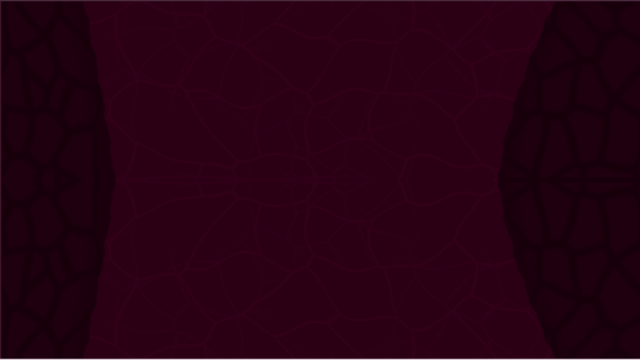
Reproduce this background procedurally as a Shadertoy shader.

```glsl
// A dark wine-red membrane between two darker, curved walls, mirrored about mid height.
// Sine-warped cellular noise draws the veins: thin and lighter on the membrane,
// broad and darker on the walls. Lengths are in units of the canvas height.

const vec3 MEMBRANE      = vec3(0.167, 0.000, 0.083);
const vec3 MEMBRANE_VEIN = vec3(0.192, 0.002, 0.093);
const vec3 WALL          = vec3(0.122, 0.000, 0.057);
const vec3 WALL_VEIN     = vec3(0.086, 0.000, 0.037);
const vec3 TOP_BORDER    = vec3(0.300, 0.165, 0.240);
const vec3 BOTTOM_BORDER = vec3(0.840, 0.790, 0.820);
const vec3 SIDE_BORDER   = vec3(0.240, 0.090, 0.160);

const float LEFT_WAIST  = 0.317;  // left wall edge at mid height
const float LEFT_BEND   = 0.086;  // its retreat towards top and bottom
const float RIGHT_INSET = 0.391;  // right wall width at mid height
const float RIGHT_BEND  = 0.157;
const vec2 LARGE_CELLS = vec2(4.8, 6.4);  // cells per canvas height
const vec2 SMALL_CELLS = vec2(7.6, 8.0);
const vec2 LEFT_CELLS  = vec2(11.0, 8.0);
const vec2 RIGHT_CELLS = vec2(9.6, 7.6);
const float THIN_VEIN  = 0.0040;
const float BROAD_VEIN = 0.0110;
const float EDGE_BLUR  = 0.0050;
const float BORDER_WIDTH = 0.0035;

vec2 hash2(vec2 p) {
    vec2 q = vec2(dot(p, vec2(127.1, 311.7)), dot(p, vec2(269.5, 183.3)));
    return fract(sin(q) * 43758.5);
}

// Bends straight cell borders into organic curves.
vec2 warp(vec2 p, float amount) {
    vec2 slow = sin(p.yx * vec2(11.0, 9.0) + vec2(0.7, 2.1));
    vec2 fast = sin(p.yx * vec2(27.0, 31.0) + vec2(1.9, 0.4));
    return p + amount * (slow + 0.4 * fast);
}

// Distance to the nearest border between cells, in canvas heights.
float cellBorder(vec2 position, vec2 scale) {
    vec2 p = position * scale;
    vec2 cell = floor(p), f = fract(p);
    vec2 nearest = vec2(0.0);
    float best = 8.0;
    for (int j = -1; j <= 1; j++)
    for (int i = -1; i <= 1; i++) {
        vec2 g = vec2(i, j);
        vec2 r = g + hash2(cell + g) - f;
        float d = dot(r, r);
        if (d < best) { best = d; nearest = r; }
    }
    float border = 8.0;
    for (int j = -2; j <= 2; j++)
    for (int i = -2; i <= 2; i++) {
        vec2 g = vec2(i, j);
        vec2 r = g + hash2(cell + g) - f;
        vec2 gap = r - nearest;
        if (dot(gap, gap) > 1e-4) {
            vec2 normal = normalize(gap);
            float d = dot(0.5 * (r + nearest), normal);
            border = min(border, d / length(normal * scale));
        }
    }
    return border;
}

float vein(float dist, float width, float soft) {
    return 1.0 - smoothstep(width - soft, width + soft, dist);
}

// Signed depth into either wall, positive inside.
float wallDepth(vec2 p, float aspect) {
    float rise = 2.0 * p.y;
    float ripple = 0.003 * sin(p.y * 58.0 + 1.0) + 0.0015 * sin(p.y * 131.0);
    float left = LEFT_WAIST - LEFT_BEND * pow(rise, 1.25) + ripple;
    float right = aspect - RIGHT_INSET + RIGHT_BEND * pow(rise, 1.5) - ripple;
    return max(left - p.x, p.x - right);
}

void mainImage(out vec4 fragColor, in vec2 fragCoord) {
    vec2 uv = fragCoord / iResolution.y;
    float aspect = iResolution.x / iResolution.y;
    float pixel = 1.0 / iResolution.y;
    vec2 p = vec2(uv.x, abs(uv.y - 0.5));
    bool onRight = p.x > 0.5 * aspect;

    // Membrane: long veins, finer branches in patches, and a wavy seam
    float large = cellBorder(warp(p + vec2(2.0, 1.0), 0.028), LARGE_CELLS);
    float small = cellBorder(warp(p + 5.0, 0.026), SMALL_CELLS);
    float patches = smoothstep(-0.6, 0.3, sin(p.x * 8.0 + 0.5) * sin(p.y * 11.0 + 0.8));
    float seam = abs(p.y - 0.005 - 0.005 * sin(p.x * 15.0));
    float seamFade = 1.0 - smoothstep(0.85, 1.1, p.x);
    float lightVein = max(vein(large, THIN_VEIN, 0.0025),
                          0.75 * patches * vein(small, 0.8 * THIN_VEIN, 0.0025));
    lightVein = max(lightVein, 0.8 * seamFade * vein(seam, THIN_VEIN, 0.003));
    vec3 color = mix(MEMBRANE, MEMBRANE_VEIN, lightVein);

    // Walls: broad soft veins, with a shaded rim
    float depth = wallDepth(p, aspect);
    float broad = cellBorder(warp(p + 3.0, 0.014), onRight ? RIGHT_CELLS : LEFT_CELLS);
    float darkVein = vein(broad, BROAD_VEIN, 0.009);
    if (onRight) darkVein = max(darkVein, vein(p.y, 0.007, 0.006));
    float rim = 1.0 - smoothstep(0.0, 0.08, depth);
    vec3 wall = mix(WALL, WALL_VEIN, max(0.9 * darkVein, 0.55 * rim));
    float blur = max(EDGE_BLUR, pixel);
    color = mix(color, wall, smoothstep(-blur, blur, depth));

    // Hairline border on the left, top and bottom
    vec3 inset = vec3(uv.x, 1.0 - uv.y, uv.y);
    vec3 line = clamp((BORDER_WIDTH - inset) / pixel + 0.5, 0.0, 1.0);
    color = mix(color, SIDE_BORDER, line.x);
    color = mix(color, TOP_BORDER, line.y);
    color = mix(color, BOTTOM_BORDER, line.z);

    fragColor = vec4(color, 1.0);
}
```
